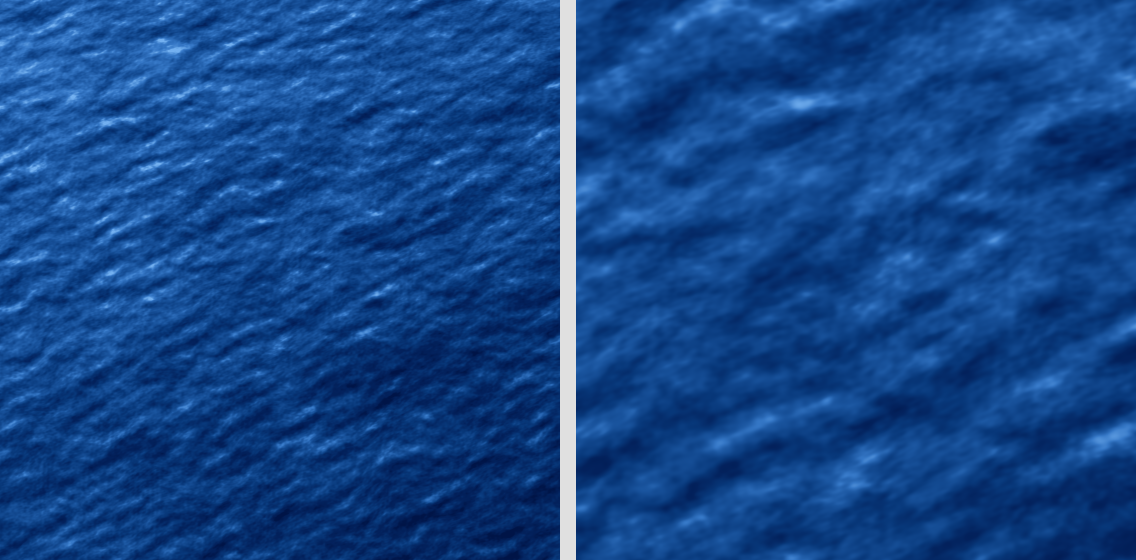
Left: the whole. Right: its middle third, enlarged.
Write a Shadertoy shader that draws this texture.

```glsl
// Open sea seen from above: slanted choppy waves under a diagonal light falloff.
// Stretched gradient noise is summed in turned octaves, shaded by comparing each
// point with the water just above it, then coloured with a blue ramp.

vec2 hash2(vec2 cell) {
    vec2 k = vec2(dot(cell, vec2(127.1, 311.7)), dot(cell, vec2(269.5, 183.3)));
    return 2.0 * fract(sin(k) * 43758.5453) - 1.0;
}

float gradientNoise(vec2 p) {
    vec2 i = floor(p), f = fract(p);
    vec2 u = f * f * f * (f * (f * 6.0 - 15.0) + 10.0);
    float a = dot(hash2(i), f);
    float b = dot(hash2(i + vec2(1, 0)), f - vec2(1, 0));
    float c = dot(hash2(i + vec2(0, 1)), f - vec2(0, 1));
    float d = dot(hash2(i + vec2(1, 1)), f - vec2(1, 1));
    return mix(mix(a, b, u.x), mix(c, d, u.x), u.y);
}

vec2 turn(vec2 p, float angle) {
    float c = cos(angle), s = sin(angle);
    return vec2(c * p.x + s * p.y, c * p.y - s * p.x);
}

// Wave height: long crests rising to the right, finer octaves less stretched
float chop(vec2 p) {
    float height = 0.0, amplitude = 1.0;
    vec2 frequency = vec2(11.0, 29.0);
    for (int i = 0; i < 5; i++) {
        float angle = 0.43 + 0.24 * sin(float(i) * 2.4);
        height += amplitude * gradientNoise(turn(p, angle) * frequency + float(i) * 17.3);
        frequency *= vec2(1.9, 1.7);
        amplitude *= 0.68;
    }
    return height;
}

vec3 seaColor(float t) {
    vec3 color = mix(vec3(0.00, 0.08, 0.28), vec3(0.01, 0.13, 0.36), smoothstep(0.0, 0.2, t));
    color = mix(color, vec3(0.03, 0.22, 0.48), clamp((t - 0.2) / 0.2, 0.0, 1.0));
    color = mix(color, vec3(0.10, 0.33, 0.62), clamp((t - 0.4) / 0.2, 0.0, 1.0));
    color = mix(color, vec3(0.21, 0.47, 0.78), clamp((t - 0.6) / 0.2, 0.0, 1.0));
    return mix(color, vec3(0.45, 0.69, 0.94), clamp((t - 0.8) / 0.25, 0.0, 1.0));
}

void mainImage(out vec4 fragColor, in vec2 fragCoord) {
    vec2 uv = fragCoord / iResolution.xy;

    // Waves crowd slightly towards the far top edge and wander sideways
    vec2 p = vec2(uv.x, uv.y + 0.15 * uv.y * uv.y);
    p += 0.012 * vec2(gradientNoise(uv * 9.0), gradientNoise(uv * 9.0 + 40.0));

    // Bright crests with a dark trough right below them
    float relief = chop(p) - 0.5 * chop(p + vec2(-0.004, 0.014));
    float crest = smoothstep(0.3, 0.85, relief);

    // Broad patches of wind and light
    vec2 broad = turn(p, 0.4);
    float patches = gradientNoise(broad * vec2(3.0, 7.0) + 5.0)
                  + 0.6 * gradientNoise(broad * vec2(6.0, 14.0) + 31.0);
    float grain = gradientNoise(uv * 170.0);

    // Light falls off from the upper left to the lower right
    float tone = 0.47 + 0.31 * (uv.y - 0.5) - 0.2 * (uv.x - 0.5);
    tone += 0.43 * relief + 0.22 * patches + 0.05 * grain;
    tone += crest * (0.08 + 0.1 * uv.y);

    fragColor = vec4(seaColor(tone), 1.0);
}
```
